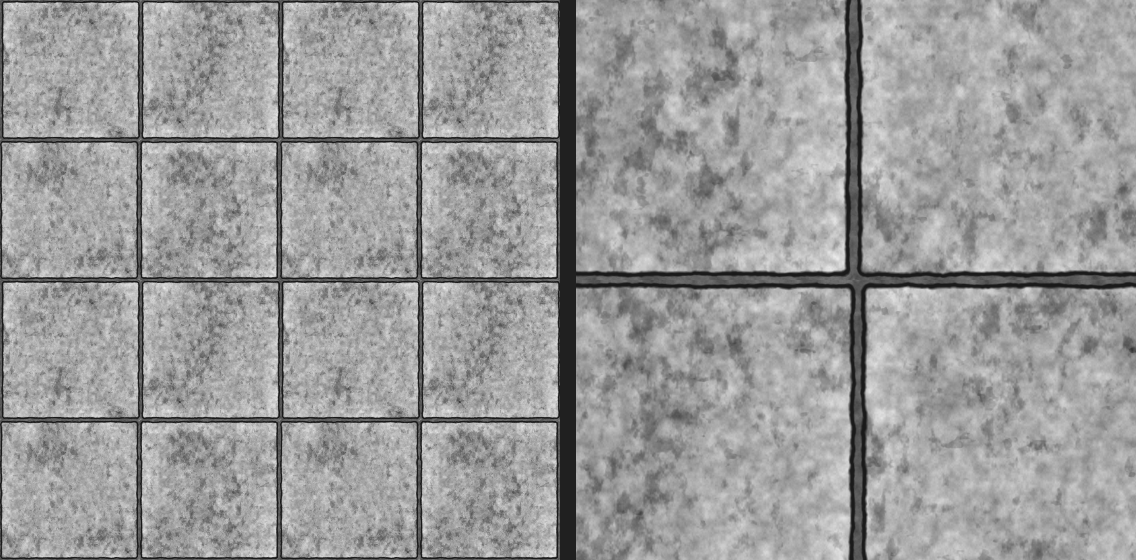
Left, the full canvas; right, a detail of the centre.
Reproduce this texture procedurally as a Shadertoy shader.

```glsl
// Four by four worn grey stone tiles with ragged dark edges and thin grout.
// Wrapping value noise gives a two by two group of different tiles that repeats;
// a rounded box distance places the pale rim, the dark outline and the grout.

float hash(vec2 p) {
    vec3 q = fract(p.xyx * vec3(0.1031, 0.1030, 0.0973));
    q += dot(q, q.yzx + 33.33);
    return fract((q.x + q.y) * q.z);
}

// Value noise that wraps after "period" lattice steps
float noise(vec2 p, vec2 period) {
    vec2 i = floor(p), f = fract(p);
    vec2 a = mod(i, period), b = mod(i + 1.0, period);
    f = f * f * (3.0 - 2.0 * f);
    return mix(mix(hash(a), hash(vec2(b.x, a.y)), f.x),
               mix(hash(vec2(a.x, b.y)), hash(b), f.x), f.y);
}

// Layered noise that wraps every two tiles
float fbm(vec2 p, vec2 freq) {
    float sum = 0.0, weight = 0.0, amp = 1.0;
    for (int i = 0; i < 4; i++) {
        sum += amp * noise(p * freq + float(i) * 7.3, 2.0 * freq);
        weight += amp;
        amp *= 0.65;
        freq *= 2.0;
    }
    return sum / weight;
}

float roundedBox(vec2 p, float halfSize, float radius) {
    vec2 q = abs(p) - halfSize + radius;
    return length(max(q, 0.0)) + min(max(q.x, q.y), 0.0) - radius;
}

float stoneTone(vec2 p, float rim) {
    float stains = fbm(p, vec2(3.0));
    float wear = smoothstep(0.38, 0.66, stains);
    float mottle = fbm(p + 0.37, vec2(9.0, 8.0));
    float grain = fbm(p + 0.71, vec2(36.0, 31.0));
    float speckle = noise(p * vec2(67.0, 79.0), vec2(134.0, 158.0));

    float tone = 0.675 - 0.06 * wear + 0.12 * (mottle - 0.5);
    tone += 0.36 * (grain - 0.5) + 0.07 * (speckle - 0.5);

    // Fine dark pits crowd together in the worn patches
    float pits = fbm(p + 1.13, vec2(30.0, 21.0));
    pits += 0.20 * (wear - 0.6) + 0.35 * (mottle - 0.5);
    tone -= 0.17 * smoothstep(0.47, 0.74, pits);

    // Sparse single chips
    tone -= 0.12 * smoothstep(0.70, 0.80, fbm(p + 0.19, vec2(17.0, 22.0)));

    // Pale, scuffed border
    return tone + rim * (0.03 + 0.09 * (1.0 - wear) * mottle);
}

void mainImage(out vec4 fragColor, in vec2 fragCoord) {
    vec2 p = 4.0 * fragCoord / iResolution.xy;
    float soft = 1.0 / iResolution.y;

    // Alternate rows sit slightly left and right
    p.x -= 0.005 * (2.0 * mod(floor(p.y), 2.0) - 1.0);
    vec2 tile = mod(floor(p), 2.0);
    vec2 local = fract(p) - 0.5;

    // Ragged tile outline
    float d = roundedBox(local, 0.481, 0.012);
    d += 0.013 * (fbm(p, vec2(19.0)) - 0.5);

    // Each tile of the group is cut from another part of the stone
    vec2 cut = p + 2.0 * vec2(hash(tile + 3.0), hash(tile + 17.0));
    float rim = smoothstep(-0.15, -0.01, d);
    float corner = smoothstep(0.45, 0.68, length(local));
    float tone = stoneTone(cut, rim) + 0.03 * corner;

    // Dark outline, then grout, lighter where joints cross
    float grout = 0.24 + 0.26 * fbm(p, vec2(40.0));
    grout += 0.16 * smoothstep(0.020, 0.030, d);
    tone = mix(tone, 0.10, smoothstep(-0.004 - soft, 0.003 + soft, d));
    tone = mix(tone, grout, smoothstep(0.007, 0.012 + soft, d));

    fragColor = vec4(vec3(clamp(tone, 0.0, 1.0)), 1.0);
}
```
